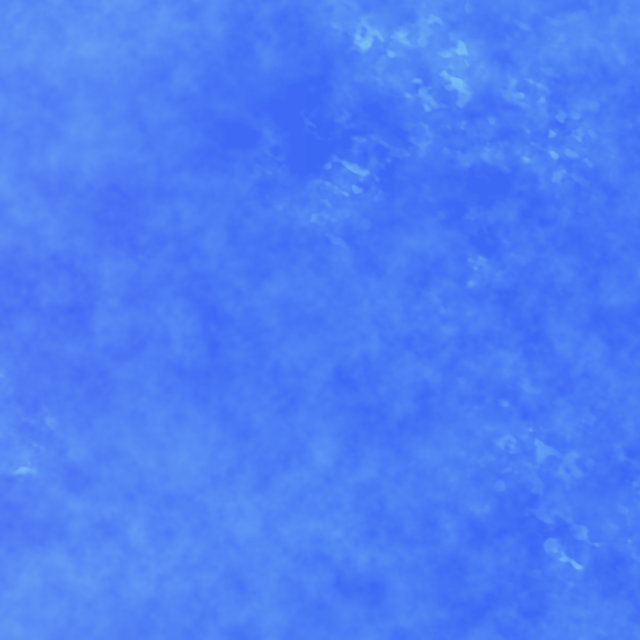
A Shadertoy shader for this texture:

```glsl
const vec3 DEEP_BLUE = vec3(0.25, 0.43, 0.96);
const vec3 PALE_BLUE = vec3(0.39, 0.63, 0.96);
const vec3 VIOLET_TINT = vec3(0.022, 0.004, 0.0);
const float BASE_TONE = 0.15;
const float CLOUD_SCALE = 3.6;
const float CLOUD_GAIN = 1.05;
const float MOTTLE_SCALE = 24.0;
const float MOTTLE_GAIN = 0.75;
const float GRAIN_SCALE = 72.0;
const float GRAIN_GAIN = 0.50;
const float FLECK_SCALE = 62.0;
const float FLECK_GAIN = 0.85;
const float SLANT = -0.5;
const vec2 STRETCH = vec2(0.85, 1.15);
const int PATCH_COUNT = 7;

// Bright patches: centre and radius
const vec3 PATCHES[PATCH_COUNT] = vec3[](
    vec3(0.76, 0.80, 0.14), vec3(0.54, 0.71, 0.08), vec3(0.66, 0.96, 0.13),
    vec3(0.84, 0.31, 0.10), vec3(0.98, 0.14, 0.08), vec3(0.71, 0.62, 0.05),
    vec3(0.01, 0.33, 0.04));

float hash(ivec2 cell) {
    uvec2 q = uvec2(cell) * uvec2(1597334673u, 3812015801u);
    uint h = (q.x ^ q.y) * 1597334673u;
    h = (h ^ (h >> 15)) * 2246822519u;
    h ^= h >> 13;
    return float(h >> 8) / 16777216.0;
}

float noise(vec2 p) {
    ivec2 cell = ivec2(floor(p));
    vec2 f = fract(p);
    f = f * f * (3.0 - 2.0 * f);
    float low = mix(hash(cell), hash(cell + ivec2(1, 0)), f.x);
    float high = mix(hash(cell + ivec2(0, 1)), hash(cell + ivec2(1, 1)), f.x);
    return mix(low, high, f.y);
}

// Layered noise centred on zero
float fbm(vec2 p, int octaves) {
    const mat2 TURN = mat2(1.6, 1.2, -1.2, 1.6);
    float sum = 0.0;
    float gain = 0.5;
    for (int i = 0; i < octaves; i++) {
        sum += gain * (noise(p) - 0.5);
        p = TURN * p + 17.3;
        gain *= 0.5;
    }
    return sum;
}

float patchMask(vec2 p) {
    float mask = 0.0;
    for (int i = 0; i < PATCH_COUNT; i++) {
        vec2 d = (p - PATCHES[i].xy) / PATCHES[i].z;
        mask = max(mask, exp(-dot(d, d)));
    }
    return mask;
}

// Broad light: pale top, deep middle band, slightly paler lower left
float broadLight(vec2 p) {
    float top = 0.20 * smoothstep(0.65, 1.0, p.y);
    float lower = 0.12 * smoothstep(0.55, 0.25, p.y) * smoothstep(1.0, 0.3, p.x);
    float left = 0.06 * smoothstep(0.5, 0.0, p.x);
    return top + lower + left;
}

void mainImage(out vec4 fragColor, in vec2 fragCoord) {
    vec2 uv = fragCoord / iResolution.y;
    vec2 warp = vec2(fbm(uv * 7.0 + 31.0, 4), fbm(uv * 7.0 + 67.0, 4));
    vec2 p = uv + 0.08 * warp;

    // Clouds and specks stretch gently down to the right
    float c = cos(SLANT);
    float s = sin(SLANT);
    mat2 slantTurn = mat2(c, -s, s, c);
    vec2 slantedCloud = slantTurn * p * STRETCH;
    vec2 slantedFleck = slantTurn * uv * STRETCH;

    float mask = patchMask(uv + 0.25 * warp);
    mask *= smoothstep(-0.20, 0.16, fbm(slantedFleck * 18.0 + 91.0, 3));

    // Soft pigment
    float tone = BASE_TONE + broadLight(p);
    tone += CLOUD_GAIN * fbm(slantedCloud * CLOUD_SCALE + 5.0, 6);
    tone += MOTTLE_GAIN * fbm(uv * MOTTLE_SCALE + 43.0, 3);

    // Fine grain, stronger in the patches and calmer in some areas
    float roughness = 0.8 + 1.2 * fbm(uv * 6.0 + 53.0, 2) + 1.3 * mask;
    tone += GRAIN_GAIN * roughness * fbm(uv * GRAIN_SCALE + 11.0, 2);

    // Crisp pale flecks gathered in the patches
    float fleck = smoothstep(0.02, 0.24, fbm(slantedFleck * FLECK_SCALE + 23.0, 2));
    float stray = 0.13 * smoothstep(0.3, 0.9, uv.x);
    tone += 0.20 * mask + FLECK_GAIN * fleck * (mask + stray);

    tone = clamp(tone, -0.08, 1.5);
    vec3 color = mix(DEEP_BLUE, PALE_BLUE, tone);
    color += VIOLET_TINT * smoothstep(0.6, 0.0, uv.x);
    fragColor = vec4(color, 1.0);
}
```
